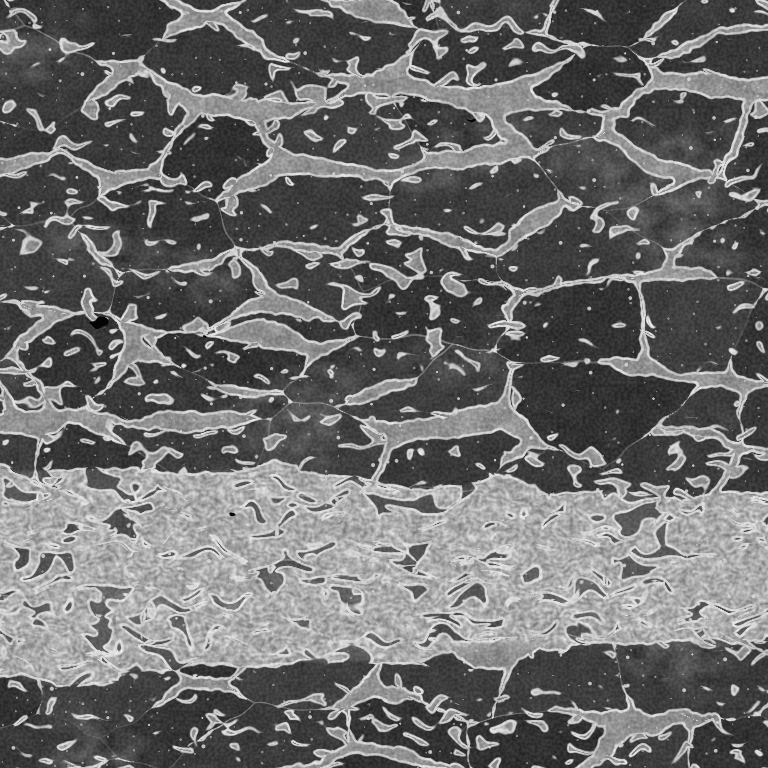
Give the GLSL for this texture, as a three.js fragment shader.

```glsl
// Electron micrograph of layered steel: dark flat grains, bright-rimmed islands and a pale band.
varying vec2 vUv;

const vec2 GRAIN_SCALE = vec2(6.0, 11.5);
const float PORE_TONE = 0.02;
const float RIM_TONE = 0.88;
const float ISLAND_TONE = 0.57;
const float BAND_TONE = 0.67;

vec2 hash2(vec2 p) {
  vec3 q = fract(p.xyx * vec3(0.1031, 0.1030, 0.0973));
  q += dot(q, q.yzx + 33.33);
  return fract((q.xx + q.yz) * q.zy);
}

float cornerSlope(vec2 cell, vec2 corner, vec2 f) {
  float angle = 6.2832 * hash2(cell + corner + 71.0).x;
  return dot(vec2(cos(angle), sin(angle)), f - corner);
}

float gradientNoise(vec2 p) {
  vec2 i = floor(p), f = p - i;
  vec2 u = f * f * f * (f * (f * 6.0 - 15.0) + 10.0);
  float low = mix(cornerSlope(i, vec2(0.0), f), cornerSlope(i, vec2(1.0, 0.0), f), u.x);
  float high = mix(cornerSlope(i, vec2(0.0, 1.0), f), cornerSlope(i, vec2(1.0), f), u.x);
  return mix(low, high, u.y);
}

float fbm(vec2 p) {
  float sum = 0.0, gain = 1.0;
  for (int i = 0; i < 4; i++) {
    sum += gain * gradientNoise(p);
    p = p * 2.03 + 17.3;
    gain *= 0.5;
  }
  return sum;
}

vec2 warp(vec2 p, float freq, float amount) {
  return p + amount * vec2(gradientNoise(p * freq), gradientNoise(p * freq + 43.7));
}

// Voronoi grains: x = distance to boundary, y = depth inside boundary film, z = grain id.
vec3 grains(vec2 p, vec2 scale, float film) {
  vec2 x = p * scale, cell = floor(x), f = x - cell;
  vec2 home = vec2(0.0), nearest = vec2(8.0);
  for (int j = -1; j <= 1; j++) for (int i = -1; i <= 1; i++) {
    vec2 o = vec2(float(i), float(j));
    vec2 r = o + hash2(cell + o) - f;
    if (dot(r, r) < dot(nearest, nearest)) { nearest = r; home = o; }
  }
  float edge = 1.0, sum = 0.0;
  for (int j = -2; j <= 2; j++) for (int i = -2; i <= 2; i++) {
    vec2 o = home + vec2(float(i), float(j));
    vec2 r = o + hash2(cell + o) - f, gap = r - nearest;
    if (dot(gap, gap) > 0.0001) {
      vec2 normal = normalize(gap), slope = normal * scale;
      float d = dot(0.5 * (nearest + r), normal) / length(slope);
      float flatness = abs(slope.y) / length(slope);
      edge = min(edge, d);
      sum += exp(-250.0 * (d - film * mix(0.3, 1.0, flatness)));
    }
  }
  return vec3(edge, log(max(sum, 1e-12)) / 250.0, hash2(cell + home + 9.0).x);
}

// Depth inside the wide pale band.
float bandDepth(vec2 p) {
  float top = 0.395 - 0.035 * p.x, bottom = 0.115 + 0.055 * p.x;
  return min(top - p.y, p.y - bottom) + 0.022 * fbm(p * vec2(7.0, 15.0));
}

// x = bright phase field (positive inside), y = grain boundary distance, z = grain id.
vec3 phase(vec2 p) {
  vec2 q = warp(warp(p, 7.0, 0.03), 27.0, 0.008);
  float film = 0.003 + 0.031 * gradientNoise(p * vec2(7.0, 12.0) + 5.0);
  vec3 g = grains(q, GRAIN_SCALE, film);
  float ragged = 0.0035 * gradientNoise(p * 85.0);
  float zone = gradientNoise(p * vec2(3.0, 11.0) + 31.0);
  float shreds = gradientNoise(warp(p, 30.0, 0.02) * vec2(38.0, 72.0));
  shreds = (shreds - 0.27 + 0.35 * zone - 5.0 * max(g.x - 0.006, 0.0)) / 60.0;
  float cluster = gradientNoise(p * vec2(9.0, 18.0) + 12.0);
  float pockets = gradientNoise(warp(p, 24.0, 0.03) * vec2(27.0, 68.0) + 80.0);
  pockets = (0.23 - pockets - 0.6 * cluster) / 50.0;
  float band = min(bandDepth(p) + ragged, pockets);
  return vec3(max(max(g.y + ragged, shreds), band), g.x, g.z);
}

float specks(vec2 p, float scale, float radius, float density) {
  vec2 x = p * scale, cell = floor(x);
  vec2 center = 0.3 + 0.4 * hash2(cell + 3.0), pick = hash2(cell + 57.0);
  float size = radius * (0.5 + 0.5 * pick.y);
  return step(pick.x, density) * (1.0 - smoothstep(size * 0.5, size, length(x - cell - center) / scale));
}

float pores(vec2 p) {
  float mask = 0.0;
  for (int i = 0; i < 4; i++) {
    vec2 center = 0.08 + 0.84 * hash2(vec2(float(i) * 7.0, 23.0));
    float size = 0.009 / (1.0 + float(i));
    float d = length((warp(p, 70.0, 0.008) - center) * vec2(0.8, 1.3));
    mask = max(mask, 1.0 - smoothstep(size - 0.001, size + 0.001, d));
  }
  return mask;
}

void main() {
  vec2 p = vUv;
  // Normalise the phase field by its slope so rims keep an even width.
  const float STEP = 0.0008;
  vec3 here = phase(p);
  vec2 slope = vec2(phase(p + vec2(STEP, 0.0)).x, phase(p + vec2(0.0, STEP)).x) - here.x;
  float depth = here.x / clamp(length(slope) / STEP, 0.45, 3.0);
  float inside = smoothstep(-0.001, 0.001, depth);
  float band = smoothstep(-0.004, 0.008, bandDepth(p));
  float fine = gradientNoise(p * 240.0), mottle = fbm(p * vec2(32.0, 40.0));

  // Dark grains with cloudy patches and faint boundaries.
  float patches = smoothstep(0.1, 0.45, gradientNoise(p * vec2(4.0, 7.0) + 3.0));
  float dark = 0.185 + 0.065 * here.z + 0.035 * mottle + 0.09 * fine;
  dark += patches * (0.07 + 0.12 * mottle) + 0.11 * band;
  dark += 0.2 * (1.0 - smoothstep(0.0003, 0.0018, here.y)) * (0.7 + gradientNoise(p * 8.0));

  // Pale islands and band, with a fine etched grain.
  float etched = gradientNoise(warp(p, 40.0, 0.01) * vec2(130.0, 170.0));
  float pale = mix(ISLAND_TONE, BAND_TONE, band) + 0.1 * mottle + 0.12 * fine;
  pale += (0.08 + 0.16 * band) * etched;

  // Bright rims and scattered particles.
  float tone = mix(dark, pale, inside);
  float rim = 1.0 - smoothstep(0.0007, 0.0028, abs(depth - 0.0008));
  tone = mix(tone, RIM_TONE + 0.1 * fine, rim * (0.8 + 0.4 * gradientNoise(p * 30.0)));
  float dots = specks(p, 24.0, 0.0035, 0.3) + 0.6 * specks(p + 0.37, 60.0, 0.0024, 0.25);
  tone = mix(tone, 0.85, min(dots, 1.0) * 0.85);
  tone = mix(tone, PORE_TONE, pores(p));
  gl_FragColor = vec4(vec3(clamp(tone, 0.0, 1.0)), 1.0);
}
```
